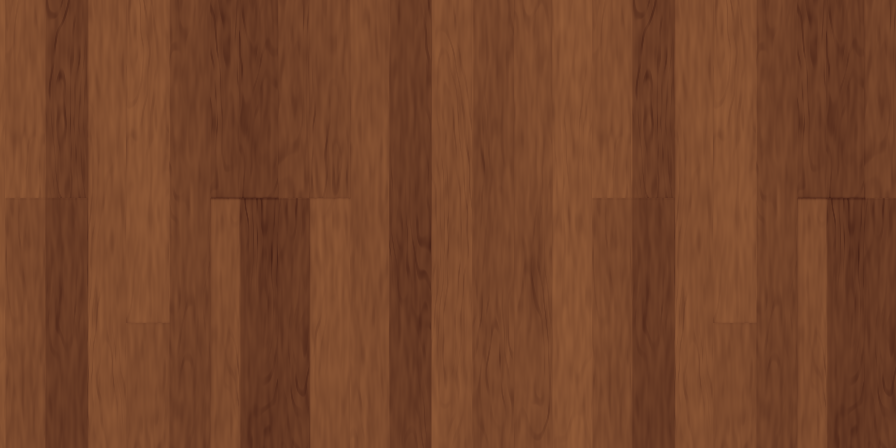
This texture is drawn by a WebGL 1 fragment shader. Its source:

```glsl
precision highp float;
// Dark wood floor: upright strips of uneven width, some cut by an end joint.
// Strip edges and tones come from small tables, repeated across the canvas;
// gradient noise stretched along each strip gives pores, drift and figure.

uniform vec2 u_resolution;

#define PERIOD 1.31        // width of one repeat, in canvas heights
#define OFFSET 0.0105      // left edge of the first strip
#define JOINT_HIGH 0.557   // height of the common end joints
#define JOINT_LOW 0.279    // height of the single low joint
#define LOW_STRIP 3.0      // strip that has the low joint
#define SOFTNESS 0.004     // width of edge blending
#define SEAM 0.06          // darkness between strips
#define JOINT_DARK 0.42    // darkness of the strongest end joints
#define PORES 0.25         // strength of the fine grain
#define FIGURE 0.34        // strength of the curved growth lines
#define DARK_WOOD vec3(0.360, 0.195, 0.122)
#define LIGHT_WOOD vec3(0.540, 0.333, 0.203)

// Left edges as fractions of the repeat, then tones above and below the joint.
const mat4 EDGES = mat4(
  0.0, 0.068, 0.141, 0.207, 0.280, 0.350, 0.400, 0.465,
  0.519, 0.588, 0.654, 0.726, 0.797, 0.867, 0.932, 1.0);
const mat4 UPPER = mat4(
  0.75, 0.28, 0.72, 0.80, 0.38, 0.24, 0.22, 0.42,
  0.50, 0.65, 0.20, 0.74, 0.50, 0.60, 0.84, 0.75);
const mat4 LOWER = mat4(
  0.60, 0.18, 0.72, 0.60, 0.38, 0.65, 0.13, 0.18,
  0.75, 0.65, 0.20, 0.74, 0.50, 0.60, 0.84, 0.60);

// Reads entry i of a table of sixteen.
vec4 pick(float i) {
  return 1.0 - step(0.5, abs(vec4(0.0, 1.0, 2.0, 3.0) - i));
}
float entry(mat4 table, float i) {
  float column = floor((i + 0.5) / 4.0);
  return dot(table * pick(column), pick(i - 4.0 * column));
}

// Gradient noise, about -0.6 to 0.6.
vec2 gradient(vec2 cell) {
  vec3 h = fract(cell.xyx * vec3(0.1031, 0.1030, 0.0973));
  h += dot(h, h.yzx + 33.33);
  float angle = 6.2832 * fract((h.x + h.y) * h.z);
  return vec2(cos(angle), sin(angle));
}
float noise(vec2 p) {
  vec2 i = floor(p), f = p - i;
  vec2 w = f * f * f * (f * (f * 6.0 - 15.0) + 10.0);
  vec2 e = vec2(1.0, 0.0);
  return mix(
    mix(dot(gradient(i), f), dot(gradient(i + e), f - e), w.x),
    mix(dot(gradient(i + e.yx), f - e.yx), dot(gradient(i + 1.0), f - 1.0), w.x), w.y);
}

// Tone variation inside a strip; seed separates the boards.
float grain(vec2 p, float seed, float tone) {
  vec2 shift = seed * vec2(17.3, 9.7);
  float drift = noise(p * vec2(11.0, 2.0) + shift);
  float pores = 0.8 * noise(p * vec2(60.0, 5.0) + shift)
              + noise(p * vec2(115.0, 17.0) + shift);
  // Short dark flecks, sparse and broken along the strip.
  float flecks = smoothstep(0.12, 0.5, noise(p * vec2(85.0, 12.0) - shift));
  float contour = noise(p * vec2(15.0, 2.3) + shift + 41.0)
                + 0.09 * noise(p * vec2(40.0, 14.0) + shift);
  float lines = smoothstep(0.3, 1.0, sin(contour * 34.0));
  lines *= clamp(0.7 + 1.6 * noise(p * vec2(50.0, 22.0) + shift), 0.0, 1.4);
  float presence = smoothstep(-0.3, 0.4, noise(p * vec2(9.0, 3.0) - shift));
  return 0.03 + 0.16 * drift + PORES * pores - 0.16 * flecks
       - FIGURE * lines * presence * (1.1 - 0.6 * tone);
}

// Narrow dark streak of heartwood, pointed at both ends.
float heartStreak(vec2 p) {
  p.x += 0.012 * noise(vec2(3.0, p.y * 9.0));
  vec2 d = (p - vec2(1.187, 0.42)) / vec2(0.015, 0.12);
  return exp(-dot(d, d)) * (0.8 + 0.9 * noise(p * vec2(110.0, 9.0)));
}

void main() {
  vec2 p = gl_FragCoord.xy / u_resolution.y;
  float blend = max(SOFTNESS, 1.0 / u_resolution.y);
  float x = mod(p.x - OFFSET, PERIOD);

  // Lay the strips from left to right, each covering the one before.
  float tone = entry(UPPER, 14.0), seed = 0.0, seam = 0.0;
  for (int k = 0; k < 15; k++) {
    float i = float(k);
    float left = entry(EDGES, i) * PERIOD;
    float upper = entry(UPPER, i), lower = entry(LOWER, i);
    float isLow = 1.0 - step(0.5, abs(i - LOW_STRIP));
    float above = p.y - mix(JOINT_HIGH, JOINT_LOW, isLow);
    float cut = step(0.05, abs(upper - lower));

    // Joints show most under the darkest boards.
    float board = mix(lower, upper, smoothstep(-0.5, 0.5, above / blend));
    float joint = above / (0.8 * blend);
    float depth = 1.0 - 0.72 * smoothstep(0.24, 0.28, upper);
    board -= JOINT_DARK * depth * cut * exp(-joint * joint);
    tone = mix(tone, board, smoothstep(0.0, blend, x - left));
    seed = mix(seed, i + 1.0 + 19.0 * cut * step(above, 0.0), step(left, x));
    float gap = (x - left) / blend;
    seam = max(seam, exp(-gap * gap));
  }

  // Add the wood detail and colour it.
  vec2 wood = vec2(x, p.y);
  tone += 0.05 + grain(wood, seed, tone);
  tone -= SEAM * seam + 0.42 * heartStreak(wood);
  gl_FragColor = vec4(mix(DARK_WOOD, LIGHT_WOOD, clamp(tone, -0.4, 1.15)), 1.0);
}
```
